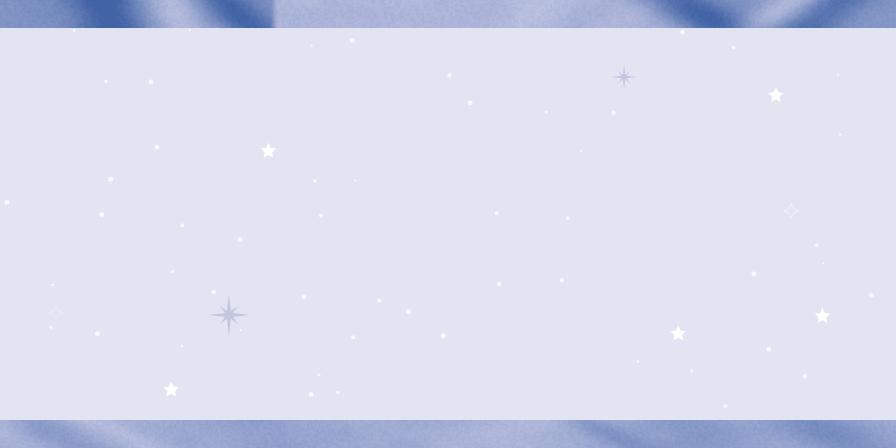
Reproduce this background procedurally as a Shadertoy shader.

```glsl
const vec3 PANEL = vec3(0.886, 0.898, 0.945);
const vec3 CLOTH_DEEP = vec3(0.26, 0.39, 0.65);
const vec3 CLOTH_PALE = vec3(0.74, 0.76, 0.88);
const vec3 SPARKLE = vec3(0.765, 0.785, 0.880);
const vec3 WHITE = vec3(1.0);
const float PANEL_BOTTOM = 0.0625;
const float PANEL_TOP = 0.9375;
const float STAR_RADIUS = 0.018;
const float DOT_CELL = 0.146;
const float DOT_CHANCE = 0.78;
const float DOT_ALPHA = 0.75;
const float GRAIN_SCALE = 230.0;
const float GRAIN_AMOUNT = 0.10;
const float PI = 3.14159265;

float hash(vec2 p) {
    vec3 q = fract(p.xyx * 0.1031);
    q += dot(q, q.yzx + 33.33);
    return fract((q.x + q.y) * q.z);
}

float noise(vec2 p) {
    vec2 cell = floor(p), f = fract(p);
    f = f * f * (3.0 - 2.0 * f);
    float low = mix(hash(cell), hash(cell + vec2(1, 0)), f.x);
    float high = mix(hash(cell + vec2(0, 1)), hash(cell + vec2(1, 1)), f.x);
    return mix(low, high, f.y);
}

float cover(float dist) {
    return clamp(0.5 - dist * iResolution.y, 0.0, 1.0);
}

// Signed distance to a star; inner is the valley radius over the tip radius
float starDist(vec2 p, float points, float radius, float inner, float turn) {
    float halfSector = PI / points;
    float angle = atan(p.x, p.y + 1e-6) + turn;
    angle = mod(angle + halfSector, 2.0 * halfSector) - halfSector;
    vec2 q = length(p) * vec2(cos(angle), abs(sin(angle)));
    vec2 tip = vec2(radius, 0.0);
    vec2 valley = radius * inner * vec2(cos(halfSector), sin(halfSector));
    return dot(q - tip, normalize(vec2(valley.y, tip.x - valley.x)));
}

float whiteStar(vec2 p) {
    return cover(starDist(p, 5.0, STAR_RADIUS, 0.5, 0.0));
}

float sparkle(vec2 p, float radius) {
    float longRays = starDist(p, 4.0, radius, 0.15, 0.0);
    float shortRays = starDist(p, 4.0, radius * 0.6, 0.20, PI / 4.0);
    return cover(min(longRays, shortRays));
}

float outlineSparkle(vec2 p) {
    return cover(abs(starDist(p, 4.0, 0.016, 0.42, 0.0)) - 0.0006);
}

// One dot at most per cell, sparser toward the middle
float scatteredDots(vec2 p) {
    vec2 cell = floor(p / DOT_CELL);
    vec2 jitter = vec2(hash(cell + 3.7), hash(cell + 17.3));
    vec2 center = (cell + 0.08 + 0.84 * jitter) * DOT_CELL;
    float radius = mix(0.0022, 0.0058, hash(cell + 41.9));
    float middle = exp(-pow((center.x - 1.1) / 0.35, 2.0));
    float chance = DOT_CHANCE * (1.0 - 0.55 * middle);
    return step(hash(cell + 71.1), chance) * cover(length(p - center) - radius);
}

// Soft crease; slant is its sideways drift per unit of height
float fold(vec2 p, float center, float slant, float width) {
    float x = (p.x - center - slant * p.y) / width;
    return exp(-x * x);
}

float topTone(vec2 p) {
    float seam = smoothstep(0.602, 0.622, p.x);
    float tone = mix(0.50, 0.88, seam) - 0.36 * smoothstep(1.40, 1.75, p.x);
    tone -= 0.55 * fold(p, 0.24, -0.4, 0.08);
    tone += 0.42 * fold(p, 0.39, -0.5, 0.065);
    tone -= 0.50 * fold(p, 0.53, -1.0, 0.06) * (1.0 - seam);
    tone += 0.08 * fold(p, 1.20, 0.8, 0.06);
    tone -= 0.07 * fold(p, 1.32, 0.8, 0.05);
    tone -= 0.70 * fold(p, 1.56, -1.5, 0.09);
    tone += 0.38 * fold(p, 1.73, 1.5, 0.06);
    return tone - 0.38 * fold(p, 1.84, 1.2, 0.07);
}

float bottomTone(vec2 p) {
    float tone = 0.73 + 0.10 * fold(p, 0.0, -1.0, 0.06);
    tone -= 0.15 * fold(p, 0.13, -1.5, 0.06);
    tone += 0.17 * fold(p, 0.27, -2.0, 0.06);
    tone -= 0.10 * fold(p, 0.60, -1.0, 0.12);
    tone += 0.15 * fold(p, 1.15, 1.0, 0.15);
    tone -= 0.22 * fold(p, 1.36, -2.0, 0.05);
    tone -= 0.18 * fold(p, 1.55, -1.0, 0.12);
    return tone - 0.28 * fold(p, 1.85, -1.5, 0.10);
}

void mainImage(out vec4 fragColor, in vec2 fragCoord) {
    vec2 p = fragCoord / iResolution.y;

    // Grainy cloth strips
    float tone = p.y > 0.5 ? topTone(p - vec2(0, 0.969)) : bottomTone(p - vec2(0, 0.031));
    tone += GRAIN_AMOUNT * (noise(p * GRAIN_SCALE) - 0.5);
    tone += 0.08 * (noise(p * vec2(12.0, 30.0)) - 0.5);
    vec3 cloth = mix(CLOTH_DEEP, CLOTH_PALE, clamp(tone, 0.0, 1.0));

    // Panel with dots and sparkles
    vec3 panel = mix(PANEL, WHITE, DOT_ALPHA * scatteredDots(p));
    float rays = max(sparkle(p - vec2(0.511, 0.297), 0.047), sparkle(p - vec2(1.393, 0.828), 0.029));
    panel = mix(panel, SPARKLE, rays);
    panel = mix(panel, WHITE, 0.65 * outlineSparkle(p - vec2(1.766, 0.529)));
    panel = mix(panel, WHITE, 0.35 * outlineSparkle(p - vec2(0.125, 0.302)));

    // White stars
    float stars = max(whiteStar(p - vec2(0.599, 0.663)), whiteStar(p - vec2(1.732, 0.787)));
    stars = max(stars, max(whiteStar(p - vec2(1.836, 0.294)), whiteStar(p - vec2(1.514, 0.255))));
    stars = max(stars, whiteStar(p - vec2(0.382, 0.130)));
    panel = mix(panel, WHITE, stars);

    float inPanel = cover(max(PANEL_BOTTOM - p.y, p.y - PANEL_TOP));
    fragColor = vec4(mix(cloth, panel, inPanel), 1.0);
}
```
